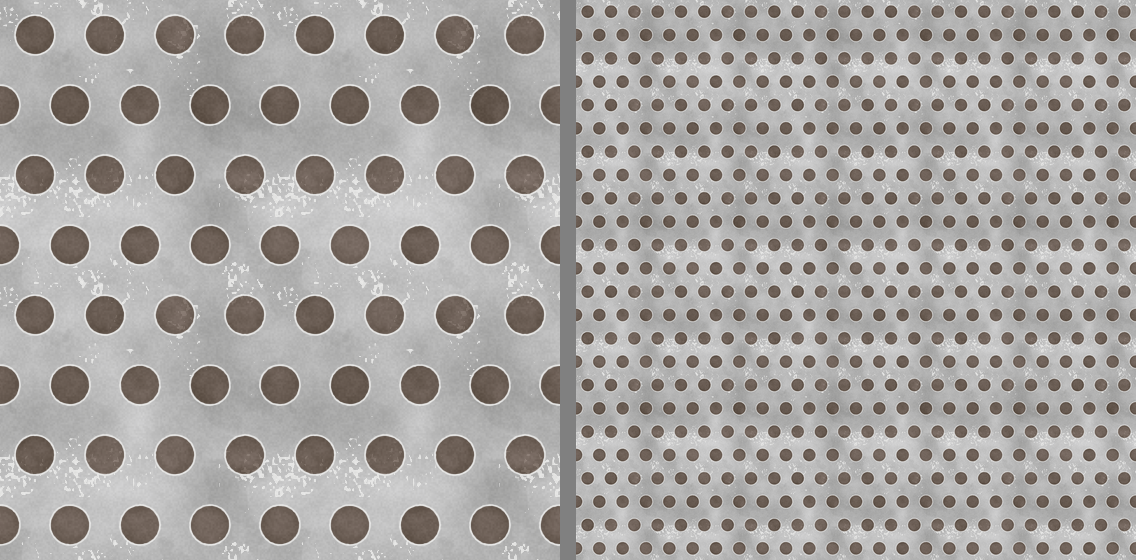
Left: one tile. Right: repeated 3 by 3.
A WebGL 1 fragment shader for this pattern:

```glsl
precision highp float;
// Staggered round holes with pale rims, punched in a worn concrete sheet.
// Discs are distance functions on an offset grid; blotches, flecks and grain
// come from value noise that wraps, so the whole square tiles.

uniform vec2 u_resolution;

#define CELLS 8.0          // holes across and rows down (even)
#define WEAR_TILES 2.0     // repeats of the concrete wear
#define HOLE_RADIUS 0.272  // in cells
#define RIM_RADIUS 0.297
#define FLECK_SCALE 88.0   // flecks per wear tile
#define GRAIN 0.045
#define CONCRETE_DARK vec3(0.545, 0.545, 0.54)
#define CONCRETE_LIGHT vec3(0.855, 0.855, 0.858)
#define RIM_COLOR vec3(0.91, 0.91, 0.905)
#define HOLE_DARK vec3(0.355, 0.305, 0.265)
#define HOLE_LIGHT vec3(0.50, 0.445, 0.415)

float hash(vec2 p) {
  vec3 h = fract(vec3(p.xyx) * 0.1031);
  h += dot(h, h.yzx + 33.33);
  return fract((h.x + h.y) * h.z);
}

float corner(vec2 cell, float period, float seed) {
  return hash(floor(mod(cell + 0.5, period)) + seed);
}

// Value noise on the unit square, wrapping after a whole number of cells
float noise(vec2 p, float period, float seed) {
  p *= period;
  vec2 i = floor(p);
  vec2 f = p - i;
  f = f * f * (3.0 - 2.0 * f);
  float low = mix(corner(i, period, seed),
                  corner(i + vec2(1.0, 0.0), period, seed), f.x);
  float high = mix(corner(i + vec2(0.0, 1.0), period, seed),
                   corner(i + vec2(1.0, 1.0), period, seed), f.x);
  return mix(low, high, f.y);
}

float fbm(vec2 p, float period, float seed) {
  float sum = 0.0;
  float weight = 0.5;
  for (int octave = 0; octave < 5; octave++) {
    sum += weight * noise(p, period, seed);
    weight *= 0.5;
    period *= 2.0;
    seed += 17.0;
  }
  return sum / 0.97;
}

// Wear value for the sheet: soft clouds, hard-edged stains and a broad band
float concreteTone(vec2 sheet, vec2 wear) {
  float clouds = fbm(wear, 4.0, 3.0) - 0.5;
  float drift = fbm(sheet, 3.0, 41.0) - 0.5;
  float stain = smoothstep(0.60, 0.645, fbm(wear, 5.0, 71.0));
  float band = cos(6.2831853 * (wear.y - 0.17));
  return 0.53 + 0.75 * clouds + 0.35 * drift - 0.10 * stain + 0.08 * band;
}

// Clustered paint flecks; slanted ones use an integer shear that still wraps
float flecks(vec2 wear) {
  float cluster = smoothstep(0.49, 0.74, fbm(wear, 6.0, 113.0));
  float limit = mix(1.0, 0.66, cluster);
  float dots = noise(wear, FLECK_SCALE, 5.0);
  vec2 slanted = vec2(wear.x * 2.0 + wear.y, wear.y - wear.x);
  float dashes = noise(slanted, FLECK_SCALE * 0.5, 29.0);
  return max(smoothstep(limit, limit + 0.10, dots),
             smoothstep(limit + 0.06, limit + 0.14, dashes));
}

void main() {
  vec2 sheet = gl_FragCoord.xy / u_resolution;
  vec2 wear = sheet * WEAR_TILES;
  float blur = 0.75 * CELLS / min(u_resolution.x, u_resolution.y);

  // Staggered grid: every other row moves by half a cell
  vec2 grid = sheet * CELLS;
  grid.x += 0.5 * (1.0 - mod(floor(grid.y), 2.0));
  vec2 id = mod(floor(grid), CELLS);
  float dist = length(fract(grid) - 0.5);

  float tone = concreteTone(sheet, wear);
  float fleck = flecks(wear);
  float grain = GRAIN * (noise(wear, 160.0, 9.0) - 0.5);

  vec3 color = mix(CONCRETE_DARK, CONCRETE_LIGHT, clamp(tone, 0.0, 1.0));
  color = mix(color, RIM_COLOR, 0.9 * fleck);

  // Hole floor: shared wear, a little change per hole, darker near the edge
  float shade = 0.55 + 0.7 * (tone - 0.53) + 0.30 * (hash(id + 7.0) - 0.5);
  shade += 0.8 * (fbm(wear, 14.0, 57.0) - 0.5);
  shade -= 0.22 * smoothstep(0.5, 1.0, dist / HOLE_RADIUS);
  vec3 hole = mix(HOLE_DARK, HOLE_LIGHT, clamp(shade, 0.0, 1.0));
  hole += 0.07 * fleck;

  // Rim first, then the hole with a slightly ragged edge
  float ragged = 0.006 * (noise(wear, 120.0, 83.0) - 0.5);
  float rimMask = 1.0 - smoothstep(-blur, blur, dist - RIM_RADIUS + ragged);
  float holeMask = 1.0 - smoothstep(-blur, blur, dist - HOLE_RADIUS + ragged);
  color = mix(color, RIM_COLOR, 0.96 * rimMask);
  color = mix(color, hole, holeMask);

  gl_FragColor = vec4(color + grain, 1.0);
}
```
